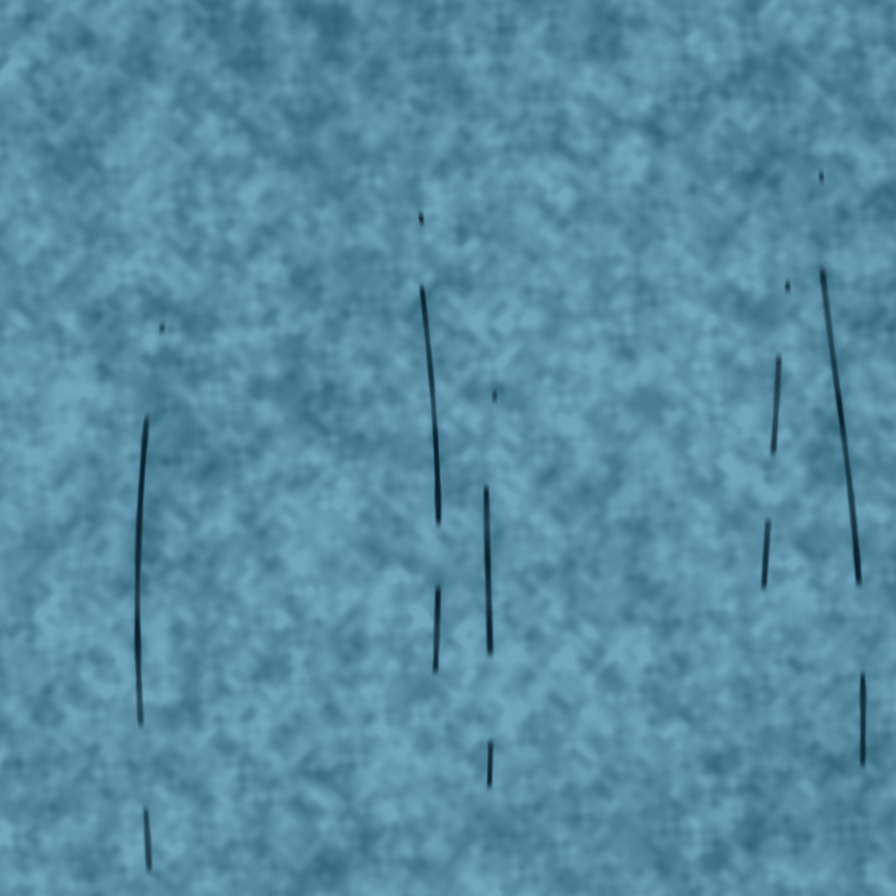
Give the GLSL for this texture, as a WebGL 2 fragment shader.

```glsl
#version 300 es
precision highp float;

uniform vec2 u_resolution;
out vec4 fragColor;

float hash(vec2 cell) {
    uvec2 q = uvec2(ivec2(cell) + 4096);
    uint h = q.x * 1597334677u ^ q.y * 3812015801u;
    h = (h ^ (h >> 15)) * 2246822519u;
    h = (h ^ (h >> 13)) * 3266489917u;
    return float((h ^ (h >> 16)) >> 8) / 16777216.0;
}

// Value noise, centred on zero
float noise(vec2 p) {
    vec2 cell = floor(p);
    vec2 f = p - cell;
    f = f * f * (3.0 - 2.0 * f);
    float low = mix(hash(cell), hash(cell + vec2(1, 0)), f.x);
    float high = mix(hash(cell + vec2(0, 1)), hash(cell + vec2(1, 1)), f.x);
    return mix(low, high, f.y) - 0.5;
}

vec2 rotate(vec2 p, float angle) {
    float c = cos(angle), s = sin(angle);
    return vec2(c * p.x - s * p.y, s * p.x + c * p.y);
}

// Mottled tone: broad clouds, blotches and fine grain
float mottle(vec2 p) {
    float clouds = 0.22 * noise(rotate(p, 0.4) * 6.0);
    float blotches = 0.30 * noise(rotate(p, 1.1) * 21.0 + 17.0);
    float grain = 0.52 * noise(rotate(p, 0.7) * 48.0 + 41.0);
    float fine = 0.36 * noise(rotate(p, 2.3) * 97.0 + 73.0);
    return clouds + blotches + grain + fine;
}

// Sideways wander of a strand at height y
float wander(float y, float id) {
    float lean = 0.14 * (fract(id * 0.618) - 0.5);
    return lean * (y - 0.5) + 0.012 * sin(y * 6.5 + id * 2.4);
}

// One dash hanging from top; x is core ink, y is soft halo
vec2 dash(vec2 p, float centre, float top, float len, float id) {
    float middle = top - 0.5 * len;
    float dx = abs(p.x - centre);
    float dy = abs(p.y - middle) - 0.5 * len;
    float width = 0.0052 + 0.0018 * noise(vec2(p.y * 45.0, id * 7.0));
    float core = 1.0 - smoothstep(0.0007, width, dx);
    core *= 1.0 - smoothstep(-0.012, 0.004, dy);
    core *= 0.86 + 0.5 * noise(vec2(p.y * 24.0, id * 13.0 + 5.0));
    float halo = exp(-dx * dx / 0.00012) * (1.0 - smoothstep(-0.02, 0.035, dy));
    return vec2(core, halo);
}

// Broken vertical strands: a speck, a long dash, then a short dash
vec2 cracks(vec2 p) {
    vec2 marks = vec2(0.0);
    for (int i = 1; i <= 5; i++) {
        float id = float(i);
        float pair = floor(id * 0.5);
        float base = 0.09 + 0.385 * pair + 0.078 * mod(id, 2.0);
        float centre = base + wander(p.y, id);
        float top = 0.84 - 0.32 * fract(id * 0.618);
        float longLength = 0.11 + 0.32 * fract(id * 0.755);
        float shortLength = 0.05 + 0.07 * fract(id * 0.37);
        float gap = 0.06 + 0.05 * fract(id * 0.53);

        marks = max(marks, dash(p, centre + 0.008, top, 0.017, id));
        top -= 0.017 + gap;
        marks = max(marks, dash(p, centre, top, longLength, id));
        top -= longLength + gap;
        marks = max(marks, dash(p, centre, top, shortLength, id + 9.0));
    }
    return clamp(marks, 0.0, 1.0);
}

void main() {
    vec2 p = gl_FragCoord.xy / u_resolution;
    vec3 midBlue = vec3(0.335, 0.542, 0.632);
    vec3 toneRange = vec3(0.140, 0.148, 0.158);
    vec3 ink = vec3(0.035, 0.135, 0.185);

    // Mottled ground, a little deeper toward the top
    float tone = 1.9 * mottle(p);
    tone += 0.08 - 0.25 * smoothstep(0.65, 1.0, p.y);

    // Fine dark cracks with a faint shadow
    vec2 marks = cracks(p);
    tone -= 0.22 * marks.y;
    vec3 colour = midBlue + toneRange * clamp(tone, -1.0, 0.75);
    colour = mix(colour, ink, marks.x);
    fragColor = vec4(colour, 1.0);
}
```
